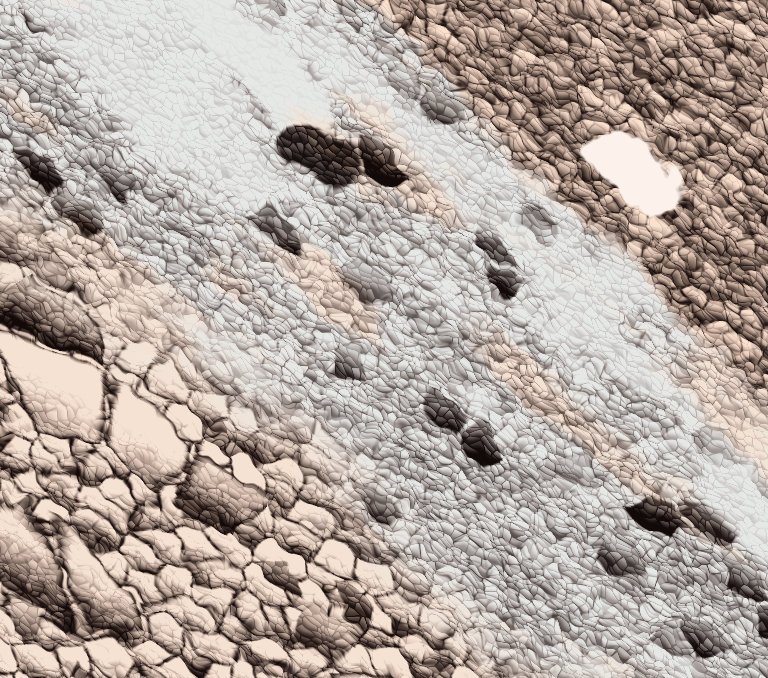
Write a WebGL 1 fragment shader that draws this texture.

```glsl
precision highp float;
// Sunlit rocky slope falling to the right: pale gritty bands, warm rubble
// below and brown scree above. Cellular stones at several sizes build one
// tone value, which a six-colour ramp then turns into rock colours.
uniform vec2 u_resolution;

const vec2 DOWNHILL = vec2(0.77, -0.64);
const vec2 LIGHT = vec2(-0.38, 0.92);      // in slope space
const float SCREE_EDGE = 1.08;
const float RUBBLE_EDGE = 0.53;
const float TONE_CONTRAST = 1.75;
const vec3 BLACK = vec3(0.07, 0.04, 0.035);
const vec3 SHADOW = vec3(0.27, 0.22, 0.21);
const vec3 BROWN = vec3(0.44, 0.40, 0.38);
const vec3 STONE = vec3(0.62, 0.57, 0.55);
const vec3 DUST = vec3(0.77, 0.73, 0.71);
const vec3 CHALK = vec3(0.92, 0.90, 0.88);
const vec3 COOL_TINT = vec3(0.98, 1.01, 1.025);
const vec3 WARM_TINT = vec3(1.06, 0.98, 0.92);
const vec3 SNOW = vec3(0.99, 0.95, 0.92);

float hash(vec2 p) {
  vec3 q = fract(vec3(p.xyx) * 0.1031);
  q += dot(q, q.yzx + 33.33);
  return fract((q.x + q.y) * q.z);
}

float noise(vec2 p) {
  vec2 i = floor(p), f = fract(p);
  f = f * f * (3.0 - 2.0 * f);
  return mix(mix(hash(i), hash(i + vec2(1, 0)), f.x),
             mix(hash(i + vec2(0, 1)), hash(i + vec2(1, 1)), f.x), f.y);
}

float layeredNoise(vec2 p) {
  float sum = 0.0, amp = 0.53;
  for (int i = 0; i < 4; i++) {
    sum += amp * noise(p);
    p = p * 2.03 + 17.3;
    amp *= 0.5;
  }
  return sum;
}

// Cellular stones: x = signed tone, y = stone id, z = distance to the gap
vec3 stones(vec2 p) {
  vec2 cell = floor(p), offset = vec2(0.0);
  float near = 9.0, second = 9.0, id = 0.0;
  for (int y = -1; y <= 1; y++) {
    for (int x = -1; x <= 1; x++) {
      vec2 c = cell + vec2(float(x), float(y));
      vec2 d = p - c - vec2(hash(c + 3.1), hash(c + 71.7));
      float dist = length(d);
      if (dist < near) {
        second = near;
        near = dist;
        offset = d;
        id = hash(c + 37.9);
      } else {
        second = min(second, dist);
      }
    }
  }
  float face = clamp(dot(offset, LIGHT) * 2.6 + (id - 0.5) * 0.5, -1.0, 1.0);
  float edge = second - near;
  float body = face * 0.85 + (fract(id * 7.3) - 0.5) * 1.5 + 0.35;
  return vec3(mix(-1.0, body, smoothstep(0.0, 0.2, edge)), id, edge);
}

float capsule(vec2 p, vec2 a, vec2 b) {
  vec2 d = b - a;
  return length(p - a - d * clamp(dot(p - a, d) / dot(d, d), 0.0, 1.0));
}

float between(float lo, float hi, float x) {
  return clamp((x - lo) / (hi - lo), 0.0, 1.0);
}

// Positions on the ramp follow the area share of each colour
vec3 rockColor(float t) {
  vec3 c = mix(BLACK, SHADOW, between(0.03, 0.10, t));
  c = mix(c, BROWN, between(0.10, 0.195, t));
  c = mix(c, STONE, between(0.195, 0.345, t));
  c = mix(c, DUST, between(0.345, 0.585, t));
  return mix(c, CHALK, between(0.585, 0.865, t));
}

void main() {
  vec2 p = gl_FragCoord.xy / u_resolution.y;
  vec2 s = vec2(dot(p, DOWNHILL), dot(p, vec2(-DOWNHILL.y, DOWNHILL.x)));
  float ragged = layeredNoise(p * 14.0) - 0.5;
  s += 0.012 * vec2(noise(p * 45.0) - 0.5, noise(p * 45.0 + 9.0) - 0.5);

  // Zones of the slope
  float broad = layeredNoise(p * 4.0 + 5.0) - 0.5;
  float scree = smoothstep(-0.015, 0.015, s.y - SCREE_EDGE + 0.1 * (s.x - 0.1) + 0.06 * ragged);
  float rubble = smoothstep(0.13, -0.1, s.y - RUBBLE_EDGE + 0.35 * broad);
  float streak = layeredNoise(vec2(s.x * 2.4, s.y * 10.0) + 40.0) - 0.5;

  // Grit, scree and rubble tones
  float fine = stones(s * vec2(62.0, 115.0)).x;
  float middle = stones(s * vec2(30.0, 58.0) + 11.0).x;
  float coarse = stones(s * vec2(17.0, 27.0) + 23.0).x;
  float grit = 0.3 + 0.6 * fine + 0.5 * middle + 1.7 * streak;
  float pale = smoothstep(0.03, 0.16, streak + 0.12 * ragged);
  grit = mix(grit, 1.0 + 0.45 * fine + 0.6 * ragged, 0.8 * pale);
  float tone = mix(grit, 0.1 + 1.25 * coarse + 0.45 * middle + 0.4 * fine, rubble);
  tone = mix(tone, -0.5 + 0.4 * fine + 0.6 * middle + 0.35 * coarse, scree);

  // Scattered lumps on the bands and boulders in the rubble
  vec3 lump = stones(s * vec2(13.0, 23.0) + 51.0);
  float lumpMask = step(0.88, lump.y) * smoothstep(0.04, 0.2, lump.z) * (1.0 - scree);
  tone = mix(tone, -1.5 + 0.9 * lump.x + 0.4 * fine, lumpMask * (1.0 - 0.7 * pale));
  vec3 boulder = stones(s * vec2(5.5, 11.0) + 7.0);
  float cluster = smoothstep(0.36, 0.1, length(p - vec2(0.2, 0.31)));
  float boulderMask = step(0.86 - 0.4 * cluster, boulder.y) * rubble * smoothstep(0.01, 0.07, boulder.z);
  tone = mix(tone, -0.35 + 1.4 * boulder.x + 0.35 * fine + 0.25 * middle, boulderMask);

  // Pale tongue ending in a dark overhang
  float tongue = capsule(p, vec2(0.28, 1.02), vec2(0.45, 0.83)) + 0.05 * ragged;
  tone = mix(tone, 1.15 + 0.3 * fine, smoothstep(0.047, 0.03, tongue));
  float overhang = capsule(p, vec2(0.445, 0.785), vec2(0.5, 0.755)) + 0.05 * ragged;
  tone = mix(tone, -1.5 + 0.4 * fine, smoothstep(0.034, 0.022, overhang));

  // Colour: warm zones and rusty streaks over cool grey
  float rust = smoothstep(0.02, 0.2, layeredNoise(vec2(s.x * 3.0, s.y * 12.0) + 83.0) - 0.5);
  float warmth = max(max(scree, rubble * 0.85), rust * 0.75);
  vec3 color = rockColor(1.0 / (1.0 + exp(-TONE_CONTRAST * tone)));
  color *= mix(COOL_TINT, WARM_TINT, warmth);
  float snow = capsule(p, vec2(0.865, 0.775), vec2(0.965, 0.72)) + 0.09 * ragged;
  color = mix(color, SNOW, smoothstep(0.03, 0.022, snow));
  gl_FragColor = vec4(color, 1.0);
}
```
